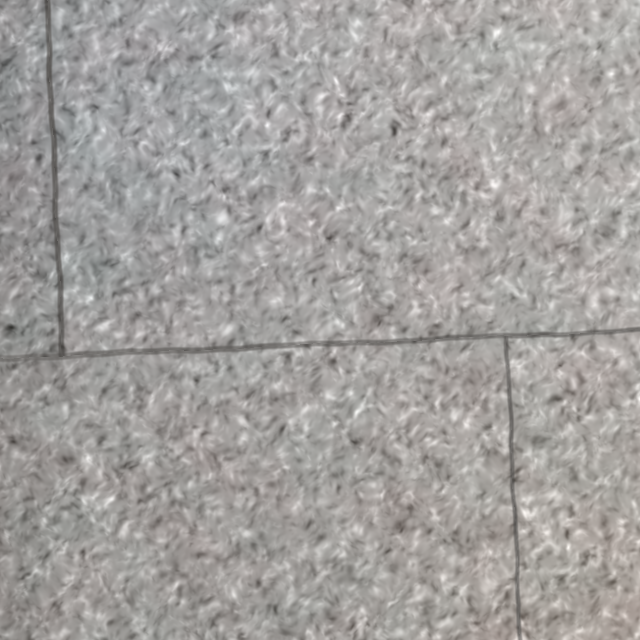
This texture is drawn by a WebGL 2 fragment shader. Its source:

```glsl
#version 300 es
precision highp float;
// Grey speckled granite paving slabs in a slightly tilted running bond with thin dark joints.
uniform vec2 u_resolution;
out vec4 fragColor;

vec3 hash3(vec2 cell) {
    vec3 q = fract(vec3(cell.xyx) * vec3(0.1031, 0.1030, 0.0973));
    q += dot(q, q.yxz + 33.33);
    return fract((q.xxy + q.yzz) * q.zyx);
}

// Cellular chips: one soft, randomly turned ellipse per cell, light or dark.
float chips(vec2 p, vec2 stretch) {
    vec2 cell = floor(p);
    float sum = 0.0;
    for (int j = -1; j <= 1; j++) {
        for (int i = -1; i <= 1; i++) {
            vec2 id = cell + vec2(i, j);
            vec3 place = hash3(id);
            vec3 kind = hash3(id + 71.7);
            float angle = 1.0 + 1.9 * (kind.x - 0.5);
            vec2 along = vec2(cos(angle), sin(angle));
            vec2 d = p - id - place.xy;
            d = vec2(dot(d, along), dot(d, vec2(-along.y, along.x)));
            d.y += 0.35 * (kind.y - 0.5) * sin(5.0 * d.x);
            d *= stretch * mix(0.85, 1.3, kind.z);
            float tone = 2.0 * place.z - 1.0;
            sum += tone * abs(tone) * exp(-dot(d, d));
        }
    }
    return sum;
}

// Broad mottling from layered sines, about -1 to 1.
float mottle(vec2 p) {
    float sum = 0.0;
    float amplitude = 0.5;
    for (int i = 0; i < 4; i++) {
        sum += amplitude * sin(p.x + 1.7 * sin(p.y * 0.8)) * cos(p.y + 1.3 * sin(p.x * 0.7));
        p = mat2(1.28, 0.96, -0.96, 1.28) * p + 2.3;
        amplitude *= 0.6;
    }
    return sum;
}

float line(float distanceToLine, float halfWidth) {
    float soft = max(0.0022, 0.7 / u_resolution.y);
    return 1.0 - smoothstep(halfWidth - soft, halfWidth + soft, abs(distanceToLine));
}

void main() {
    vec2 uv = gl_FragCoord.xy / u_resolution;

    // Tilted running bond: each row is shifted by half a slab.
    vec2 slab = vec2(1.39, 0.75);
    vec2 wobble = 0.0012 * sin(uv.yx * vec2(31.0, 23.0)) + 0.0006 * sin(uv.yx * 87.0);
    vec2 p = vec2(uv.x + 0.045 * uv.y, uv.y - 0.044 * uv.x) + wobble;
    p -= vec2(0.118, 0.440);
    float row = floor(p.y / slab.y);
    float shifted = p.x - 0.5 * slab.x * mod(row, 2.0);
    float column = floor(shifted / slab.x);
    vec2 toJoint = vec2(shifted, p.y) - slab * round(vec2(shifted, p.y) / slab);
    vec3 slabSeed = hash3(vec2(column, row) + 19.0);

    // Stone grain at three sizes, bent a little so that chips look irregular.
    vec2 g = uv + 0.003 * sin(uv.yx * vec2(71.0, 83.0) + 2.0 * sin(uv * 37.0));
    g += slabSeed.xy;
    float grain = 0.17 * chips(g * 58.0, vec2(1.7, 3.3));
    grain += 0.16 * chips(g * 88.0 + 13.0, vec2(1.5, 2.7));
    grain += 0.08 * chips(g * 150.0 + 47.0, vec2(1.4, 2.2));
    float patches = mottle(uv * 9.0 + slabSeed.xy * 5.0);
    grain *= 1.0 + 0.25 * patches;

    // Uneven light: cool and bright above, warm and dim towards the lower left.
    vec3 color = vec3(0.648, 0.636, 0.624);
    color += 0.045 * (uv.y - 0.5) + 0.055 * (uv.x - 0.5) * (0.5 + uv.y);
    color -= 0.045 * (1.0 - smoothstep(0.0, 0.16, uv.x));
    float cool = exp(-7.0 * dot(uv - vec2(0.2, 0.85), uv - vec2(0.2, 0.85)));
    color += cool * vec3(-0.012, 0.002, 0.022);
    color += vec3(0.022, 0.004, -0.010) * smoothstep(0.4, 1.0, uv.x) * smoothstep(0.6, 0.0, uv.y);
    color += 0.014 * patches + 0.008 * (slabSeed.z - 0.5);
    color += vec3(0.014, -0.006, -0.004) * mottle(uv * 17.0 + 4.0);
    color += grain * vec3(1.0, 1.01, 1.02);

    // Joints: the bed joint narrows to the right, the cross joints below are thinner.
    float upper = step(0.0, p.y);
    float wear = 0.85 + 0.15 * mottle(uv * 45.0);
    float bed = line(toJoint.y, mix(0.0052, 0.0036, uv.x));
    float cross = line(toJoint.x, mix(0.0032, 0.0042, upper));
    float halo = exp(-pow(min(abs(toJoint.x), abs(toJoint.y)) / 0.009, 2.0));
    color -= 0.025 * halo;
    vec3 jointColor = vec3(0.385, 0.375, 0.365) + 0.35 * grain;
    color = mix(color, jointColor + 0.03, bed * 0.9 * wear);
    color = mix(color, jointColor - 0.03 * upper, cross * 0.95 * wear);

    fragColor = vec4(clamp(color, 0.0, 1.0), 1.0);
}
```
